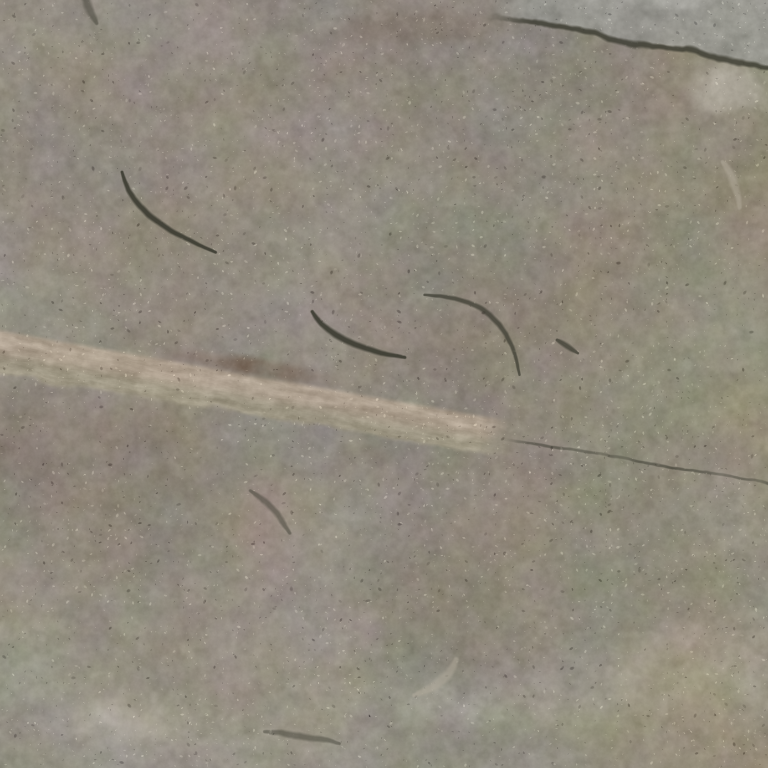
A three.js fragment shader for this texture:

```glsl
// Weathered sandstone slab with a pale diagonal vein, fine cracks and curved dark scratches.
varying vec2 vUv;

float hash(vec2 p) {
  vec3 q = fract(vec3(p.xyx) * 0.1031);
  q += dot(q, q.yzx + 33.33);
  return fract((q.x + q.y) * q.z);
}

float noise(vec2 p) {
  vec2 i = floor(p), f = fract(p);
  f = f * f * (3.0 - 2.0 * f);
  return mix(mix(hash(i), hash(i + vec2(1, 0)), f.x),
             mix(hash(i + vec2(0, 1)), hash(i + vec2(1, 1)), f.x), f.y);
}

// Layered noise centred on zero
float fbm(vec2 p) {
  float sum = 0.0, amp = 0.5;
  for (int i = 0; i < 4; i++) {
    sum += amp * (noise(p) - 0.5);
    p = mat2(1.6, 1.2, -1.2, 1.6) * p + 7.3;
    amp *= 0.55;
  }
  return sum;
}

// Soft grains, one per occupied cell
float specks(vec2 p, float share) {
  vec2 cell = floor(p);
  vec2 d = fract(p) - 0.35 - 0.3 * vec2(hash(cell + 11.0), hash(cell + 37.0));
  float angle = 3.14 * hash(cell + 71.0);
  d = mat2(cos(angle), -sin(angle), sin(angle), cos(angle)) * d;
  float radius = mix(0.18, 0.34, hash(cell + 53.0));
  float shape = 1.0 - smoothstep(0.3, 1.0, length(d * vec2(1.0, 1.6)) / radius);
  return shape * step(hash(cell), share) * mix(0.4, 1.0, hash(cell + 93.0));
}

// Tapered stroke along a quadratic curve from a to c, pulled towards b
float stroke(vec2 p, vec2 a, vec2 b, vec2 c, float width) {
  float ink = 0.0;
  vec2 from = a;
  for (int i = 1; i <= 10; i++) {
    float t = float(i) / 10.0;
    vec2 to = mix(mix(a, b, t), mix(b, c, t), t);
    vec2 along = to - from;
    float h = clamp(dot(p - from, along) / dot(along, along), 0.0, 1.0);
    float s = (float(i) - 1.0 + h) / 10.0;
    float w = width * (0.5 + 2.0 * s * (1.0 - s));
    ink = max(ink, 1.0 - smoothstep(0.3 * w, 1.3 * w, length(p - from - along * h)));
    from = to;
  }
  return ink;
}

float blob(vec2 p, vec2 centre, vec2 size) {
  return 1.0 - smoothstep(0.3, 1.0, length((p - centre) / size));
}

void main() {
  vec2 uv = vUv;
  vec2 wobble = vec2(fbm(uv * 28.0), fbm(uv * 28.0 + 50.0));
  vec2 p = uv + 0.006 * wobble;

  // Broad mottling: warm brown, olive to the right, cool grey below
  vec3 stone = vec3(0.560, 0.533, 0.488);
  stone += vec3(0.02, 0.033, 0.035) * (1.0 - smoothstep(0.0, 0.4, uv.y + 0.25 * uv.x));
  stone += vec3(0.0, 0.004, -0.02) * smoothstep(0.5, 1.0, uv.x);
  stone += vec3(0.0, 0.002, 0.012) * smoothstep(0.6, 1.0, uv.y);
  stone += 0.10 * fbm(uv * 5.0 + 3.0);
  stone += vec3(0.05, -0.01, -0.03) * fbm(uv * 9.0 + 21.0);
  stone += vec3(-0.02, 0.02, -0.06) * fbm(uv * 17.0 + 40.0);

  // Pale worn streaks near the foot of the slab
  float worn = blob(p, vec2(0.93, 0.13), vec2(0.25, 0.09)) + blob(p, vec2(0.62, 0.09), vec2(0.2, 0.05));
  worn += blob(p, vec2(0.16, 0.06), vec2(0.1, 0.04));
  stone += 0.055 * worn * (0.8 + 2.0 * wobble.x);

  // Upper ledge: cool pale stone above a ragged crack
  float ledgeY = 0.912 + 0.19 * (1.0 - p.x) + 0.012 * fbm(vec2(uv.x * 22.0, 4.0));
  float ledge = p.y - ledgeY;
  float ledgeSpan = smoothstep(0.62, 0.7, uv.x);
  float above = smoothstep(-0.002, 0.006, ledge) * ledgeSpan;
  stone = mix(stone, vec3(0.61, 0.61, 0.59) + 0.25 * fbm(uv * vec2(18.0, 30.0)), 0.8 * above);
  float chip = blob(uv + 0.04 * wobble, vec2(0.945, 0.882), vec2(0.062, 0.046));
  stone = mix(stone, vec3(0.72, 0.70, 0.65), 0.8 * chip * (1.0 - above));
  float rim = blob(p, vec2(0.55, 0.965), vec2(0.15, 0.03));
  stone = mix(stone, vec3(0.49, 0.44, 0.39), 0.45 * rim);

  // Pale vein that thins into a hairline crack
  float vein = p.y - (0.541 - 0.17 * p.x);
  float halfWidth = 0.029 - 0.008 * uv.x + 0.007 * wobble.y;
  float veinEnd = 1.0 - smoothstep(0.61, 0.69, uv.x + 0.06 * wobble.x);
  float body = (1.0 - smoothstep(halfWidth - 0.005, halfWidth + 0.004, abs(vein))) * veinEnd;
  vec3 veinColor = mix(vec3(0.63, 0.60, 0.52), vec3(0.69, 0.63, 0.56), smoothstep(-0.015, 0.008, vein));
  veinColor += 0.2 * fbm(vec2(uv.x * 30.0, vein * 130.0));
  stone = mix(stone, veinColor, 0.85 * body);
  float shade = blob(vec2(uv.x, vein), vec2(0.34, 0.037), vec2(0.13, 0.018));
  stone = mix(stone, vec3(0.43, 0.35, 0.29), 0.45 * shade * (1.0 + 2.0 * wobble.x));

  // Grain: soft clumps, then light and dark specks
  stone += 0.09 * fbm(uv * 65.0) + 0.07 * fbm(uv * 125.0 + 9.0);
  float patchy = 0.6 + 1.6 * noise(uv * 7.0 + 60.0);
  stone += vec3(0.13, 0.13, 0.12) * (specks(p * 95.0, 0.09 * patchy) + 0.7 * specks(p * 150.0 + 31.0, 0.1 * patchy));
  stone -= vec3(0.15, 0.15, 0.14) * (specks(p * 80.0 + 17.0, 0.06 * patchy) + 0.7 * specks(p * 140.0 + 5.0, 0.09));

  // Dark scratches and cracks
  vec2 q = uv + 0.003 * wobble;
  float ink = stroke(q, vec2(0.159, 0.776), vec2(0.17, 0.716), vec2(0.28, 0.672), 0.0045);
  ink = max(ink, stroke(q, vec2(0.406, 0.594), vec2(0.432, 0.55), vec2(0.527, 0.535), 0.005));
  ink = max(ink, 0.8 * stroke(q, vec2(0.553, 0.616), vec2(0.661, 0.616), vec2(0.677, 0.512), 0.004));
  ink = max(ink, 0.8 * stroke(q, vec2(0.725, 0.557), vec2(0.738, 0.55), vec2(0.753, 0.54), 0.004));
  ink = max(ink, 0.5 * stroke(p, vec2(0.326, 0.362), vec2(0.36, 0.34), vec2(0.378, 0.306), 0.005));
  ink = max(ink, 0.5 * stroke(p, vec2(0.345, 0.047), vec2(0.39, 0.045), vec2(0.443, 0.03), 0.005));
  ink = max(ink, 0.5 * stroke(p, vec2(0.108, 1.01), vec2(0.115, 0.99), vec2(0.125, 0.97), 0.006));
  float hairline = 1.0 - smoothstep(0.0005, 0.003, abs(vein));
  ink = max(ink, 0.65 * hairline * smoothstep(0.65, 0.7, uv.x) * (0.8 + wobble.y));
  float crackWidth = 0.006 + 0.006 * wobble.x;
  ink = max(ink, 0.9 * ledgeSpan * (1.0 - smoothstep(0.2 * crackWidth, crackWidth, abs(ledge))));
  stone = mix(stone, vec3(0.23, 0.23, 0.19), 0.9 * clamp(ink, 0.0, 1.0));

  // Pale scratches
  float pale = stroke(p, vec2(0.94, 0.79), vec2(0.955, 0.77), vec2(0.963, 0.73), 0.006);
  pale = max(pale, stroke(p, vec2(0.595, 0.14), vec2(0.585, 0.11), vec2(0.54, 0.095), 0.007));
  stone = mix(stone, vec3(0.70, 0.67, 0.61), 0.5 * pale);

  gl_FragColor = vec4(clamp(stone, 0.0, 1.0), 1.0);
}
```
